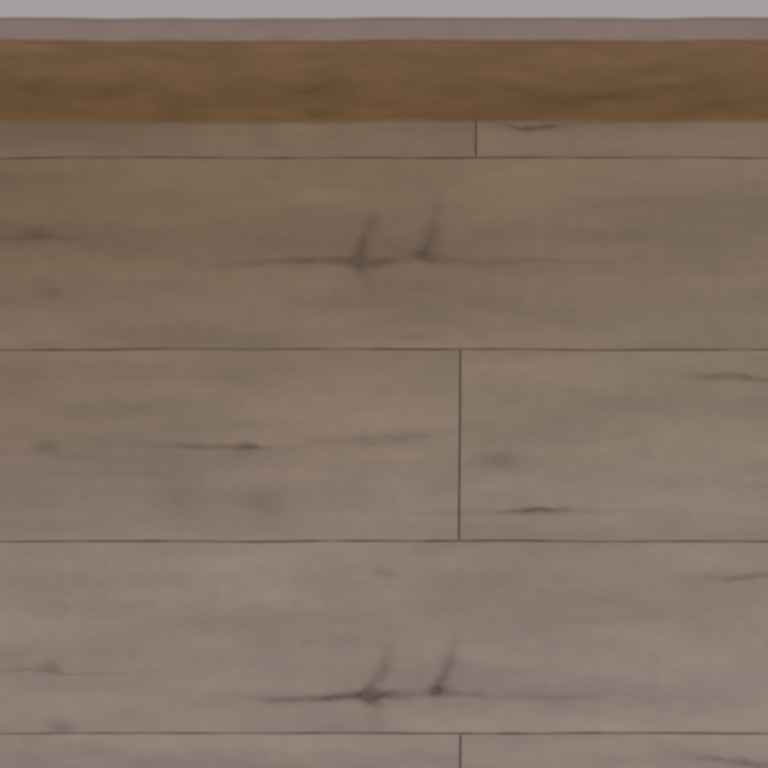
Reproduce this texture procedurally as a Shadertoy shader.

```glsl
// Grey-brown plank floor meeting an oak skirting board under a strip of pale wall.
// Planks are rows of equal height; every second row has a butt joint, the others
// carry a branching knot. Stretched value noise supplies the wood grain.

const float ROW_HEIGHT = 0.2497;
const float FIRST_SEAM = 0.0456;
const float BOARD_BOTTOM = 0.841;
const float BOARD_TOP = 0.947;
const float LIP_TOP = 0.9765;

const vec3 WALL = vec3(0.64, 0.625, 0.63);
const vec3 LIP = vec3(0.515, 0.44, 0.415);
const vec3 OAK = vec3(0.425, 0.325, 0.23);
const vec3 FLOOR_NEAR = vec3(0.555, 0.497, 0.465);
const vec3 FLOOR_MID = vec3(0.52, 0.457, 0.402);
const vec3 FLOOR_FAR = vec3(0.472, 0.402, 0.336);
const vec3 SEAM = vec3(0.3, 0.245, 0.235);
const vec3 KNOT = vec3(0.29, 0.235, 0.21);

float hash(vec2 p) {
    return fract(sin(dot(p, vec2(127.1, 311.7))) * 43758.5453);
}

float noise(vec2 p) {
    vec2 i = floor(p), f = fract(p);
    f = f * f * (3.0 - 2.0 * f);
    return mix(mix(hash(i), hash(i + vec2(1, 0)), f.x),
               mix(hash(i + vec2(0, 1)), hash(i + vec2(1, 1)), f.x), f.y);
}

float fbm(vec2 p) {
    float sum = 0.0, amp = 0.5;
    for (int i = 0; i < 4; i++) {
        sum += amp * noise(p);
        p = p * 2.03 + 17.1;
        amp *= 0.5;
    }
    return sum;
}

// Soft elliptical mark
float smudge(vec2 p, vec2 size) {
    p /= size;
    return exp(-dot(p, p));
}

// Soft line from a to b, fading towards b
float stroke(vec2 p, vec2 a, vec2 b, float width) {
    vec2 d = b - a;
    float t = clamp(dot(p - a, d) / dot(d, d), 0.0, 1.0);
    float dist = length(p - a - d * t) / width;
    return exp(-dist * dist) * (1.0 - 0.75 * t);
}

// Thin line with a blurred profile
float hairline(float dist, float width) {
    return exp(-dist * dist / (width * width));
}

// Two knots with rising branches on a long streak, and small knots to the left
float knotFigure(vec2 p) {
    float d = 0.3 * smudge(p - vec2(0.13, 0.004), vec2(0.2, 0.005));
    d += 0.55 * smudge(p - vec2(-0.06, 0.0), vec2(0.09, 0.0045));
    d += 0.15 * smudge(p - vec2(0.03, 0.02), vec2(0.12, 0.035));
    for (int i = 0; i < 2; i++) {
        vec2 q = p - float(i) * vec2(0.088, 0.01);
        d += (0.5 - 0.1 * float(i)) * smudge(q, vec2(0.026, 0.007));
        d += 0.6 * stroke(q, vec2(-0.004, 0), vec2(0.017, 0.065), 0.009);
        vec2 k = p - vec2(-0.42 + 0.015 * float(i), 0.038 - 0.075 * float(i));
        d += 0.35 * smudge(k, vec2(0.018, 0.009));
    }
    d += 0.4 * stroke(p, vec2(0), vec2(0.012, -0.035), 0.009);
    d += 0.25 * smudge(p - vec2(-0.43, 0.033), vec2(0.08, 0.003));
    d += 0.35 * smudge(p - vec2(0.02, 0.16), vec2(0.014, 0.007));
    d += 0.4 * smudge(p - vec2(0.5, 0.16), vec2(0.06, 0.004));
    return d + 0.3 * smudge(p - vec2(0.07, -0.097), vec2(0.022, 0.004));
}

// Flat streaks and cloudy stains of a jointed row
float streakFigure(vec2 p) {
    float d = 0.45 * smudge(p - vec2(0.28, 0.123), vec2(0.08, 0.004));
    d += 0.4 * smudge(p - vec2(0.33, 0.122), vec2(0.014, 0.008));
    d += 0.4 * smudge(p - vec2(0.065, 0.122), vec2(0.016, 0.008));
    d += 0.25 * smudge(p - vec2(0.5, 0.135 + 0.1 * (p.x - 0.5)), vec2(0.1, 0.008));
    d += 0.2 * smudge(p - vec2(0.23, 0.05), vec2(0.03, 0.025));
    d += 0.2 * smudge(p - vec2(0.34, 0.045), vec2(0.025, 0.025));
    d += 0.65 * smudge(p - vec2(0.69, 0.04), vec2(0.035, 0.0035));
    d += 0.25 * smudge(p - vec2(0.7, 0.038), vec2(0.13, 0.005));
    d += 0.3 * smudge(p - vec2(0.65, 0.109), vec2(0.04, 0.011));
    return d + 0.5 * smudge(p - vec2(0.96, 0.211 - 0.1 * (p.x - 0.96)), vec2(0.06, 0.005));
}

vec3 plankFloor(vec2 uv) {
    float row = floor((uv.y - FIRST_SEAM) / ROW_HEIGHT);
    vec2 p = vec2(uv.x, uv.y - FIRST_SEAM - row * ROW_HEIGHT);
    float jointed = mod(row, 2.0);
    float jointX = 0.5975 + 0.022 * step(2.5, row) + 0.008 * p.y;
    float plank = row * 2.0 + jointed * step(jointX, uv.x);

    // Lighting falls off towards the skirting and the left
    vec3 col = mix(FLOOR_NEAR, FLOOR_MID, smoothstep(0.1, 0.5, uv.y));
    col = mix(col, FLOOR_FAR, smoothstep(0.44, 0.72, uv.y));
    col += (uv.x - 0.5) * mix(vec3(0.01), vec3(0.04, 0.055, 0.06), uv.y);

    // Broad bands, streaky grain and a fine mottle
    vec2 seed = vec2(plank * 7.3 + 40.0, plank * 3.7 + 40.0);
    col *= 1.0 + 0.17 * (fbm(p * vec2(3.0, 22.0) + seed) - 0.47);
    col *= 1.0 + 0.08 * (fbm(p * vec2(14.0, 50.0) + seed) - 0.47);
    col *= 1.0 + 0.045 * (fbm(p * vec2(75.0, 60.0) + seed) - 0.47);

    // Knots and streaks, broken up by noise
    vec2 warp = vec2(0.022, 0.016) * (vec2(fbm(p * 24.0 + seed), fbm(p * 20.0 + seed + 9.0)) - 0.47);
    vec2 anchor = vec2(0.485 - 0.008 * row, 0.045 + 0.034 * row);
    float mark = mix(knotFigure(p + warp - anchor), streakFigure(p + warp), jointed);
    col = mix(col, KNOT, 0.75 * min(mark, 1.0) * (0.4 + 1.0 * fbm(p * vec2(40.0, 70.0))));

    // Seams wander a little and vary in strength along their length
    float wobble = 0.002 * (noise(vec2(uv.x * 9.0, floor(uv.y * 4.0 + 0.3))) - 0.5);
    float seamDist = min(p.y, ROW_HEIGHT - p.y) + wobble * sign(p.y - 0.5 * ROW_HEIGHT);
    float seam = hairline(seamDist, 0.0021) * (0.25 + 0.4 * noise(uv * vec2(30.0, 4.0)));
    float joint = jointed * 0.65 * hairline(uv.x - jointX, 0.002);
    return mix(col, SEAM, max(seam, joint));
}

vec3 skirting(vec2 uv) {
    vec2 bend = 0.03 * vec2(fbm(uv * 18.0), fbm(uv * vec2(16.0, 30.0)));
    float grain = fbm((uv + bend) * vec2(16.0, 70.0));
    float height = (uv.y - BOARD_BOTTOM) / (BOARD_TOP - BOARD_BOTTOM);
    vec3 col = OAK * (1.0 + 0.2 * (grain - 0.47));
    col += 0.03 * (height - 0.4) * vec3(1.0, 1.1, 1.4);
    return col * (1.0 - 0.12 * smudge(vec2(0.0, height - 0.35), vec2(1.0, 0.2)) * noise(uv * vec2(20.0, 50.0)));
}

void mainImage(out vec4 fragColor, in vec2 fragCoord) {
    vec2 uv = fragCoord / iResolution.xy;
    float soft = max(0.003, 1.0 / iResolution.y);
    float y = uv.y + 0.002 * (noise(vec2(uv.x * 14.0, 2.0)) - 0.5);

    vec3 lip = LIP * (0.96 + 0.08 * fbm(uv * vec2(30.0, 60.0)));
    vec3 col = plankFloor(uv);
    col = mix(col, skirting(uv), smoothstep(-2.0 * soft, 2.0 * soft, y - BOARD_BOTTOM));
    col = mix(col, lip, smoothstep(-soft, soft, y - BOARD_TOP));
    col = mix(col, WALL, smoothstep(-soft, soft, y - LIP_TOP));

    // Shadow lines along the lip
    col *= 1.0 - 0.05 * hairline(y - BOARD_TOP, 0.003) - 0.07 * hairline(y - LIP_TOP + 0.002, 0.0025);
    fragColor = vec4(col, 1.0);
}
```
